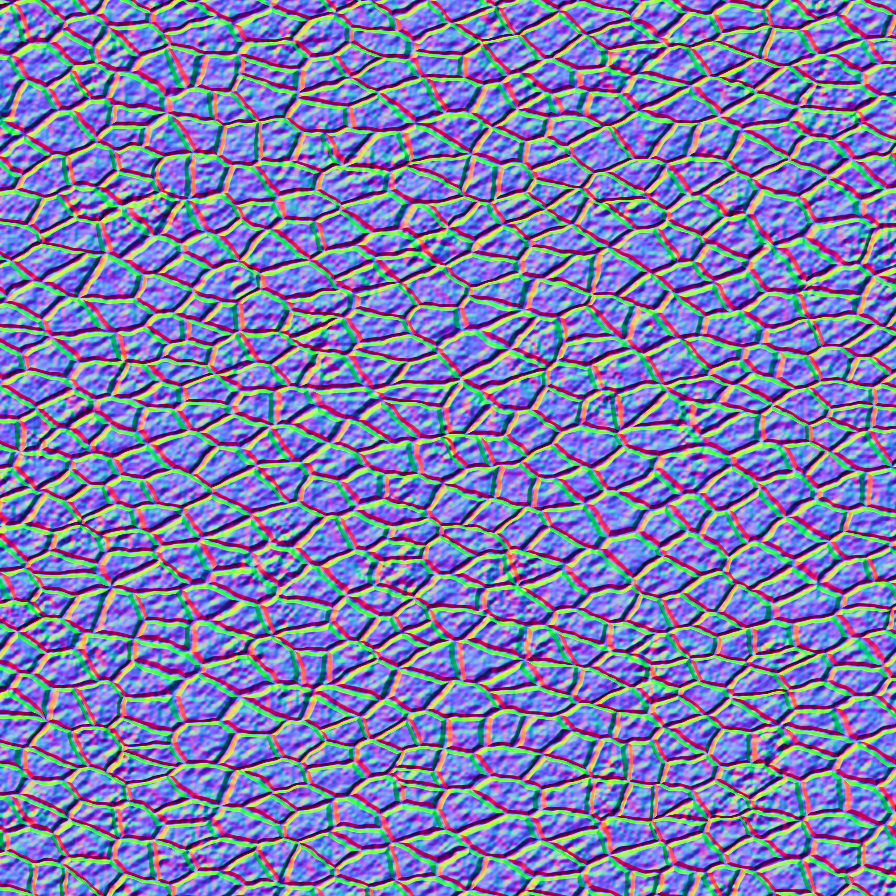
Give the GLSL for this texture map, as a three.js fragment shader.

```glsl
varying vec2 vUv;

vec2 hash2(vec2 p) {
  vec3 q = fract(vec3(p.xyx) * vec3(0.1031, 0.1030, 0.0973));
  q += dot(q, q.yzx + 33.33);
  return fract((q.xx + q.yz) * q.zy);
}

// Two independent channels of value noise, centred on zero
vec2 noise2(vec2 p) {
  vec2 i = floor(p), f = fract(p);
  f = f * f * (3.0 - 2.0 * f);
  vec2 low = mix(hash2(i), hash2(i + vec2(1.0, 0.0)), f.x);
  vec2 high = mix(hash2(i + vec2(0.0, 1.0)), hash2(i + 1.0), f.x);
  return mix(low, high, f.y) - 0.5;
}

vec2 seedPoint(vec2 cell) {
  return 0.5 + 0.82 * (hash2(cell + 40.0) - 0.5);
}

// Distance to the nearest border between Voronoi cells
float borderDistance(vec2 p) {
  vec2 base = floor(p), f = fract(p);
  vec2 nearestCell = vec2(0.0), toNearest = vec2(0.0);
  float best = 8.0;
  for (int y = -1; y <= 1; y++) {
    for (int x = -1; x <= 1; x++) {
      vec2 cell = vec2(float(x), float(y));
      vec2 d = cell + seedPoint(base + cell) - f;
      if (dot(d, d) < best) {
        best = dot(d, d);
        nearestCell = cell;
        toNearest = d;
      }
    }
  }
  float border = 8.0;
  for (int y = -2; y <= 2; y++) {
    for (int x = -2; x <= 2; x++) {
      vec2 cell = nearestCell + vec2(float(x), float(y));
      vec2 d = cell + seedPoint(base + cell) - f;
      vec2 between = d - toNearest;
      if (dot(between, between) > 0.0001)
        border = min(border, dot(0.5 * (d + toNearest), normalize(between)));
    }
  }
  return border;
}

float height(vec2 p) {
  // Bent, slightly ragged lattice whose axes climb and fall to the right
  vec2 q = p + 0.03 * noise2(p * 6.0) + 0.004 * noise2(p * 75.0 + 9.0);
  vec2 lattice = vec2(dot(q, vec2(15.1, 20.7)), dot(q, vec2(12.0, -22.5)));
  vec2 patches = noise2(p * 22.0 + 5.0);

  // Raised plates with cracks of varying width
  float plate = smoothstep(0.015, 0.13 + 0.09 * patches.x, borderDistance(lattice));

  // Grain drawn out along the rising diagonal, rougher in patches
  vec2 along = vec2(dot(p, vec2(0.86, 0.51)), dot(p, vec2(-0.51, 0.86)));
  float grain = noise2(along * vec2(75.0, 140.0) + 3.0).x
              + 0.45 * noise2(p * 215.0 + 17.0).x;
  float roughness = 0.006 + 0.006 * smoothstep(0.1, 0.4, patches.y);
  return 0.011 * plate + roughness * grain;
}

void main() {
  // Surface slope, then a normal with the red axis reversed
  float stepSize = 0.0013;
  float h = height(vUv);
  vec2 slope = vec2(height(vUv + vec2(stepSize, 0.0)) - h,
                    height(vUv + vec2(0.0, stepSize)) - h) / stepSize;
  vec3 normal = normalize(vec3(slope.x, -slope.y, 1.0));
  vec3 color = vec3(0.49 + 0.62 * normal.xy, 1.08 * normal.z - 0.08);
  gl_FragColor = vec4(clamp(color, 0.0, 1.0), 1.0);
}
```
